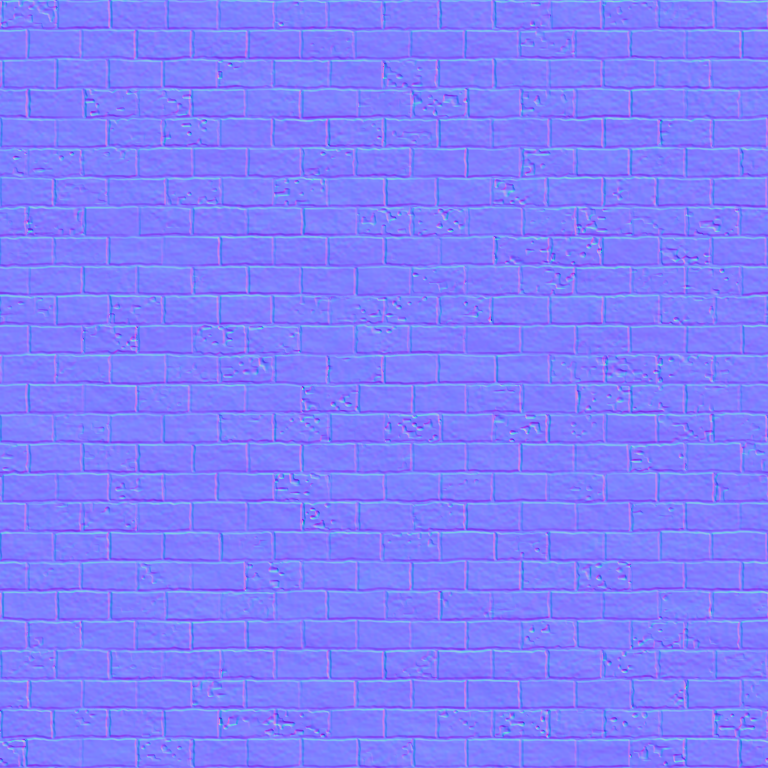
A Shadertoy shader for this texture map:

```glsl
// Tangent-space normal map of a worn brick wall, 14 bricks by 26 courses.

const vec2 BRICKS = vec2(14.0, 26.0);

float hash(vec2 p) {
    vec3 q = fract(p.xyx * 0.1031);
    q += dot(q, q.yzx + 33.33);
    return fract((q.x + q.y) * q.z);
}

// Value noise that tiles over the unit square when freq is whole.
float noise(vec2 uv, vec2 freq) {
    vec2 p = uv * freq;
    vec2 cell = floor(p);
    vec2 f = fract(p);
    f = f * f * (3.0 - 2.0 * f);
    float a = hash(mod(cell, freq) + freq);
    float b = hash(mod(cell + vec2(1.0, 0.0), freq) + freq);
    float c = hash(mod(cell + vec2(0.0, 1.0), freq) + freq);
    float d = hash(mod(cell + 1.0, freq) + freq);
    return mix(mix(a, b, f.x), mix(c, d, f.x), f.y);
}

float wallHeight(vec2 uv) {
    // Slightly uneven courses and brick lengths
    vec2 p = uv;
    p.y += 0.0024 * (noise(uv, vec2(28.0, 26.0)) - 0.5);
    p.y += 0.0012 * (noise(uv, vec2(110.0, 52.0)) - 0.5);
    float course = floor(p.y * BRICKS.y);
    p.x += 0.006 * (noise(vec2(uv.x, course / BRICKS.y), BRICKS) - 0.5);
    p.x += 0.0012 * (noise(uv, vec2(56.0, 130.0)) - 0.5);

    // Running bond
    vec2 grid = p * BRICKS;
    grid.x += 0.5 * mod(course + 1.0, 2.0);
    vec2 cell = fract(grid);
    vec2 id = mod(floor(grid), BRICKS);
    vec2 nextId = vec2(mod(id.x + 1.0, BRICKS.x), id.y);
    float wear = hash(id + 71.0);

    // Distances to the joints, chipped more on worn bricks
    float chip = noise(uv, vec2(150.0, 160.0));
    float bite = mix(0.0006, 0.0026, wear * wear) * chip * chip;
    vec2 low = cell / BRICKS - bite;
    vec2 high = (1.0 - cell) / BRICKS - bite;

    // Tilted faces and unevenly filled joints
    vec2 tilt = vec2(hash(id + 13.0), hash(id + 29.0)) - 0.5;
    float face = 0.0014 + dot(vec2(0.0014, 0.0011) * tilt, cell - 0.5);
    bool leftSide = cell.x < 0.5;
    float sideFill = 0.0009 * hash((leftSide ? id : nextId) + 37.0);
    float bedFill = 0.0008 * noise(uv, vec2(20.0, 13.0));
    float sideRise = smoothstep(0.0, 0.0030, min(low.x, high.x));
    float bedRise = smoothstep(0.0, 0.0036, low.y) * smoothstep(0.0, 0.0028, high.y);
    float height = mix(bedFill, mix(sideFill, face, sideRise), bedRise);

    // Fine grain, rougher in places, over broad unevenness
    float rough = noise(uv, vec2(24.0, 40.0));
    float grain = noise(uv, vec2(120.0, 210.0)) + 0.6 * noise(uv, vec2(230.0, 256.0));
    height += (0.00020 + 0.00032 * rough + 0.00018 * wear) * grain;
    height += 0.0008 * noise(uv, vec2(45.0, 70.0));
    height += 0.0016 * noise(uv, vec2(10.0, 22.0));

    // Small pits, deepest on the most worn bricks
    float pits = smoothstep(0.58, 0.95, noise(uv, vec2(150.0, 190.0)));
    float scarred = smoothstep(0.35, 0.7, noise(uv, vec2(36.0, 50.0)));
    height -= 0.0017 * pits * scarred * smoothstep(0.4, 0.95, wear) * bedRise;
    return height;
}

void mainImage(out vec4 fragColor, in vec2 fragCoord) {
    vec2 uv = fragCoord / iResolution.y;

    // Central differences, widened to the pixel footprint on small canvases
    float e = max(0.0009, 0.45 / iResolution.y);
    vec2 slope = vec2(
        wallHeight(uv + vec2(e, 0.0)) - wallHeight(uv - vec2(e, 0.0)),
        wallHeight(uv + vec2(0.0, e)) - wallHeight(uv - vec2(0.0, e))) / (2.0 * e);

    // Pack the normal into colour
    vec3 normal = normalize(vec3(-slope, 1.0));
    fragColor = vec4(normal * 0.5 + 0.5, 1.0);
}
```
